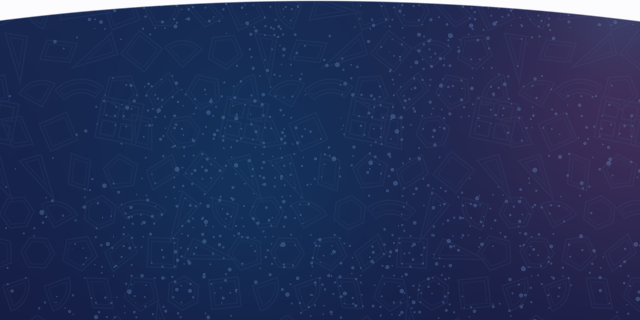
Write a WebGL 1 fragment shader that draws this background.

```glsl
precision highp float;

// Night-blue panel under a shallow white arch: soft blue and plum glows,
// a repeating lattice of faint double-outlined geometric pieces made from
// distance functions, and small hashed specks gathered in loose clusters.

uniform vec2 u_resolution;

const vec2 CELL = vec2(0.13, 0.126);   // lattice pitch in canvas heights
const float COLUMNS = 6.0;             // columns before the lattice repeats

float hash(vec2 p) {
  vec3 q = fract(vec3(p.xyx) * 0.1031);
  q += dot(q, q.yzx + 33.33);
  return fract((q.x + q.y) * q.z);
}

float noise(vec2 p) {
  vec2 i = floor(p), f = fract(p);
  f = f * f * (3.0 - 2.0 * f);
  vec2 e = vec2(0.0, 1.0);
  return mix(mix(hash(i), hash(i + e.yx), f.x),
             mix(hash(i + e.xy), hash(i + e.yy), f.x), f.y);
}

vec2 rotate(vec2 p, float angle) {
  float c = cos(angle), s = sin(angle);
  return vec2(c * p.x - s * p.y, s * p.x + c * p.y);
}

float boxDistance(vec2 p, vec2 halfSize) {
  vec2 d = abs(p) - halfSize;
  return length(max(d, 0.0)) + min(max(d.x, d.y), 0.0);
}

float polygonDistance(vec2 p, float sides, float inradius) {
  float sector = 6.28318 / sides;
  float angle = mod(atan(p.x, p.y) + 0.5 * sector, sector) - 0.5 * sector;
  return length(p) * cos(angle) - inradius;
}

float stroke(float d, float px) {
  return 1.0 - smoothstep(0.0, 1.4 * px, abs(d));
}

// Outer and inner contour of one piece
float doubleOutline(float d, float px) {
  return max(stroke(d, px), 0.7 * stroke(d + 0.011, px));
}

float archPiece(vec2 p, float px) {
  vec2 q = p + vec2(0.0, 0.075);
  float band = max(abs(length(q) - 0.092) - 0.021, abs(q.x) - 0.9 * q.y);
  return doubleOutline(band, px);
}

float windowPiece(vec2 p, float px) {
  float frame = stroke(boxDistance(p, vec2(0.065)), px);
  float panes = stroke(boxDistance(abs(p) - 0.03, vec2(0.022)), px);
  return max(frame, panes);
}

float randomPiece(vec2 p, float pick, float px) {
  float d;
  if (pick < 0.22) {                       // set square
    d = max(max(-p.x - 0.025, -p.y - 0.05), dot(p, vec2(0.9, 0.43)) - 0.019);
  } else if (pick < 0.42) {                // quarter disc
    vec2 q = p + 0.035;
    d = max(length(q) - 0.082, -min(q.x, q.y));
  } else if (pick < 0.65) {                // leaning plate
    d = boxDistance(p + vec2(0.25 * p.y, 0.0), vec2(0.032, 0.046));
  } else {                                 // square, pentagon or hexagon
    d = polygonDistance(p, 4.0 + floor((pick - 0.65) * 8.5), 0.046);
  }
  return doubleOutline(d, px);
}

float pieceLattice(vec2 p, float px) {
  float ink = 0.0;
  vec2 origin = vec2(-0.012, 0.021);
  float baseRow = floor((p.y - origin.y) / CELL.y);
  for (int j = -1; j <= 1; j++) {
    float row = baseRow + float(j);
    float shift = 0.5 * mod(row, 2.0);
    float baseColumn = floor((p.x - origin.x) / CELL.x - shift);
    for (int i = -1; i <= 1; i++) {
      float column = baseColumn + float(i);
      vec2 id = vec2(mod(column, COLUMNS), row);
      vec2 center = origin + (vec2(column + shift, row) + 0.5) * CELL;
      vec2 q = p - center;
      float turn = hash(id + 17.0), pick = hash(id + 41.0);
      if (mod(3.0 * id.x + 2.0 * row, 18.0) == 13.0) {
        ink = max(ink, archPiece(rotate(q, 0.3 * (turn - 0.5)), px));
      } else if (row == 4.0 && mod(id.x, 3.0) == 2.0) {
        ink = max(ink, windowPiece(rotate(q - vec2(0.06, 0.035), 0.2), px));
      } else {
        ink = max(ink, randomPiece(rotate(q, 6.28318 * turn), pick, px));
      }
    }
  }
  return ink;
}

float specks(vec2 p, float pitch, float radius, float density, float px) {
  vec2 id = floor(p / pitch);
  vec2 spot = 0.2 + 0.6 * vec2(hash(id + 3.0), hash(id + 71.0));
  float size = radius * (0.5 + 0.5 * hash(id + 23.0));
  float d = length(p - (id + spot) * pitch) - size;
  float shown = step(hash(id + 59.0), density);
  return shown * (1.0 - smoothstep(-0.5 * px, 0.7 * px, d));
}

float glow(vec2 p, vec2 center, float spread) {
  vec2 d = p - center;
  return exp(-dot(d, d) / spread);
}

void main() {
  float px = 1.0 / u_resolution.y;
  vec2 p = gl_FragCoord.xy * px;
  p.x *= 2.0 * u_resolution.y / u_resolution.x;

  // Night gradient and glows
  vec3 color = mix(vec3(0.085, 0.11, 0.265), vec3(0.095, 0.155, 0.315), p.y);
  color = mix(color, vec3(0.07, 0.205, 0.37), 0.85 * glow(p, vec2(0.78, 0.47), 0.25));
  color = mix(color, vec3(0.25, 0.18, 0.35), 0.95 * glow(p, vec2(2.0, 0.68), 0.3));
  color = mix(color, vec3(0.25, 0.29, 0.45), 0.6 * glow(p, vec2(1.95, 0.98), 0.035));

  // Faint outlined pieces
  color = mix(color, vec3(0.3, 0.43, 0.62), 0.11 * pieceLattice(p, px));

  // Clustered specks, sparser toward the sides and lower right
  float spread = smoothstep(0.0, 0.6, p.x) * (1.0 - 0.7 * smoothstep(1.2, 1.9, p.x - 0.5 * p.y));
  float density = (0.15 + 0.5 * spread) * smoothstep(0.2, 0.75, noise(p * 6.0));
  float dust = 0.3 * specks(p, 0.031, 0.0035, density, px);
  dust = max(dust, 0.32 * specks(p + 5.3, 0.047, 0.0055, density, px));
  dust = max(dust, 0.34 * specks(p + 9.1, 0.083, 0.0075, 0.8 * density, px));
  color = mix(color, vec3(0.42, 0.58, 0.78), dust);

  // White area above the arch
  float arch = length(p - vec2(0.99, -7.003)) - 8.0;
  color = mix(color, vec3(0.99, 0.99, 1.0), smoothstep(-px, px, arch));

  gl_FragColor = vec4(color, 1.0);
}
```
